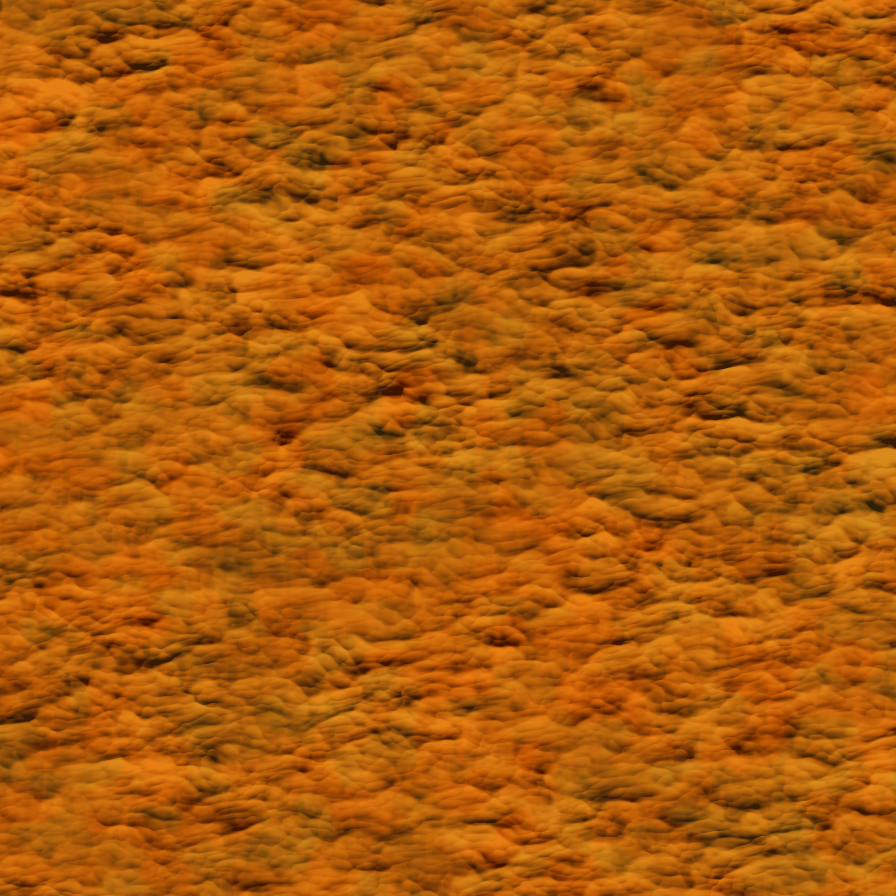
Give the GLSL for this texture, as a Shadertoy shader.

```glsl
// Rough amber surface of small, wide lumps lit from above.
// Layers of soft cellular noise give the slope of the relief, which shades
// the undersides dark; broader cells vary hue, brightness and roughness.

vec3 hash3(vec2 cell) {
    vec3 q = fract(cell.xyx * vec3(0.1031, 0.1030, 0.0973));
    q += dot(q, q.yzx + 33.33);
    return fract((q.xxy + q.yzz) * q.zyx);
}

// Soft cells: xy = offset to the nearby lump centre (the relief slope),
// z = blended random value of the lump, centred on zero.
vec3 softCells(vec2 p) {
    vec2 base = floor(p);
    vec3 sum = vec3(0.0);
    float total = 1e-5;
    for (int j = -1; j <= 1; j++) {
        for (int i = -1; i <= 1; i++) {
            vec2 cell = base + vec2(i, j);
            vec3 rnd = hash3(cell);
            vec2 toCentre = cell + rnd.xy - p;
            float weight = exp(-7.5 * dot(toCentre, toCentre));
            sum += weight * vec3(toCentre, rnd.z - 0.5);
            total += weight;
        }
    }
    return sum / total;
}

// Short layered sines break up the rows without leaning them to one side.
vec2 bend(vec2 p) {
    vec2 shift = vec2(0.0);
    float freq = 31.0;
    for (int i = 0; i < 4; i++) {
        vec2 phase = vec2(1.7, 4.1) * float(i + 1);
        vec2 wave = sin(freq * (p.yx * vec2(1.2, 1.0) + 0.7 * p * vec2(1.0, -1.6)) + phase);
        shift += wave * vec2(0.16, 0.07) / freq;
        freq *= 1.57;
    }
    return p + shift;
}

// Summed slope of four sizes of lump, positive on the undersides.
float underside(vec2 p) {
    vec2 freq = vec2(16.0, 29.0);
    float slope = 0.0, amp = 0.62, side = 0.25;
    for (int i = 0; i < 4; i++) {
        vec2 q = p + 0.2 * side * vec2(-p.y, p.x);
        vec3 lump = softCells(q * freq + 17.3 * float(i + 1));
        slope += amp * (lump.y + side * lump.x + 0.4 * lump.z);
        freq *= vec2(1.75, 1.72);
        amp *= i == 0 ? 1.35 : 0.7;
        side = -side;
    }
    return slope;
}

void mainImage(out vec4 fragColor, in vec2 fragCoord) {
    vec2 uv = fragCoord / iResolution.y;
    vec2 p = bend(uv);

    // Broad patches, small stains and fine upright threads
    float patches = softCells(p * vec2(5.0, 8.0) + 71.0).z;
    float roughness = softCells(p * vec2(9.0, 13.0) + 133.0).z;
    float stain = softCells(p * vec2(24.0, 36.0) + 211.0).z;
    float blotch = softCells(p * vec2(13.0, 24.0) + 257.0).z;
    float thread = softCells(uv * vec2(145.0, 42.0) + 307.0).z;

    // Tone in standard deviations, skewed towards deep shadows
    float tone = -2.75 * underside(p) * (1.0 + 0.7 * roughness);
    tone += 0.65 * patches + 0.8 * blotch + 0.5 * thread - 0.25;
    tone -= 0.1 * (tone * tone - 1.0);

    vec3 shadow = vec3(0.34, 0.155, 0.015);
    vec3 amber = vec3(0.72, 0.37, 0.035);
    vec3 highlight = vec3(0.88, 0.52, 0.09);
    vec3 color = mix(shadow, amber, clamp(tone / 3.0 + 1.0, -0.3, 1.0));
    color = mix(color, highlight, clamp(tone / 2.0, 0.0, 1.0));

    // Drift between rusty orange and dull olive
    float rust = patches * 0.5 + stain + 0.3 * thread;
    color += rust * vec3(0.06, -0.045, -0.03);

    fragColor = vec4(clamp(color, 0.0, 1.0), 1.0);
}
```
